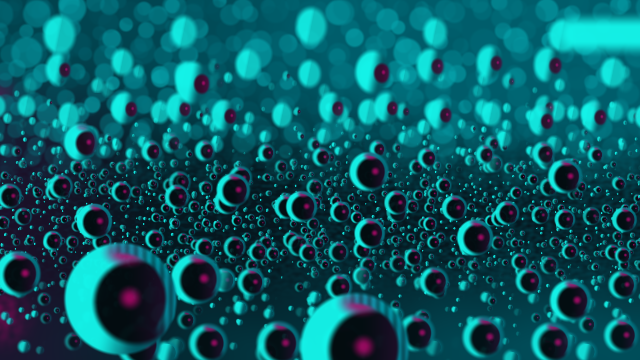
This texture is drawn by a Shadertoy shader. Its source:

```glsl
const vec3 INK = vec3(0.02, 0.09, 0.12);
const vec3 DEEP = vec3(0.0, 0.32, 0.37);
const vec3 TEAL = vec3(0.0, 0.56, 0.62);
const vec3 CYAN = vec3(0.08, 0.95, 0.91);
const vec3 PLUM = vec3(0.15, 0.05, 0.18);
const vec3 MAGENTA = vec3(0.66, 0.03, 0.40);
const float FOCUS_Y = 0.39;   // height of the sharp band
const float BLUR = 0.014;     // edge softness gained away from it
const int HEROES = 15;

// Large beads: centre and radius in canvas heights
const vec3 HERO[HEROES] = vec3[](
    vec3(1.035, 0.800, 0.052), vec3(0.535, 0.770, 0.052),
    vec3(0.225, 0.605, 0.049), vec3(1.025, 0.523, 0.054),
    vec3(1.570, 0.510, 0.047), vec3(0.648, 0.472, 0.046),
    vec3(0.838, 0.426, 0.043), vec3(0.262, 0.385, 0.049),
    vec3(1.027, 0.352, 0.042), vec3(1.320, 0.340, 0.050),
    vec3(0.050, 0.240, 0.062), vec3(0.545, 0.225, 0.070),
    vec3(1.585, 0.165, 0.057),
    vec3(0.335, 0.170, 0.155), vec3(0.985, 0.035, 0.150));

vec3 hash3(vec3 p) {
    p = fract(p * vec3(0.1031, 0.1030, 0.0973));
    p += dot(p, p.yxz + 33.33);
    return fract((p.xxy + p.yxx) * p.zyx);
}

float gradientDot(vec2 cell, vec2 offset) {
    float a = 6.2832 * hash3(vec3(cell, 7.0)).x;
    return dot(vec2(cos(a), sin(a)), offset);
}

float gradientNoise(vec2 p) {
    vec2 i = floor(p), f = fract(p), u = f * f * (3.0 - 2.0 * f);
    vec2 e = vec2(1.0, 0.0);
    return mix(mix(gradientDot(i, f), gradientDot(i + e, f - e), u.x),
               mix(gradientDot(i + e.yx, f - e.yx), gradientDot(i + 1.0, f - 1.0), u.x), u.y);
}

float disc(vec2 p, float r, float soft) {
    return 1.0 - smoothstep(r - soft, r + soft, length(p));
}

float defocus(float y) { return abs(y - FOCUS_Y); }

// A bead: lit left crescent, dark lens, magenta glints
void drawBead(inout vec3 col, vec2 p, float r, float y, float opacity, float lens) {
    float far = smoothstep(0.12, 0.32, y - FOCUS_Y);
    float near = smoothstep(0.06, 0.14, r);
    vec2 q = p / r * vec2(1.0 + 0.1 * far, 1.0 - 0.1 * far);
    float soft = clamp((BLUR * defocus(y) + 1.0 / iResolution.y) / r, 0.02, 0.4);
    float body = disc(q, 1.0, soft) * opacity;
    if (body <= 0.0) return;

    float side = 1.0 - smoothstep(-0.25, 0.55, q.x - 0.25 * q.y);
    vec3 shade = mix(mix(INK, TEAL, 0.55), CYAN, max(side, 0.75 * far * (1.0 - lens)));

    vec2 lensAt = vec2(mix(0.16 + 0.12 * near, 0.55, far), -0.06);
    vec2 l = (q - lensAt) / mix(0.80 - 0.05 * near, 0.46, far);
    vec3 inside = mix(INK * 0.5, PLUM, 0.8 * smoothstep(-0.3, 0.9, l.x));
    vec2 glint = l - vec2(0.20 - 0.35 * near, 0.10);
    inside = mix(inside, MAGENTA, 0.9 * disc(glint, 0.19, 0.16));
    inside = mix(inside, MAGENTA, 0.3 * far);
    shade = mix(shade, inside, lens * disc(l, 1.0, 0.06 + soft));

    // Upper cap and reflected light under the right rim
    vec2 cap = (q - vec2(0.10, 0.82)) * vec2(1.0, 1.6);
    shade = mix(shade, MAGENTA, lens * (1.0 - far) * 0.85 * disc(cap, 0.30, 0.20));
    float rim = smoothstep(0.76, 0.86, length(q)) * smoothstep(0.15, 0.7, q.x + q.y * 0.6);
    float ribs = 0.9 + 0.2 * near * sin(q.x * 40.0);
    shade = mix(shade, TEAL * ribs, 0.8 * rim * (1.0 - far));
    col = mix(col, shade, body);
}

// One jittered bead per cell: offset, radius, random value
vec4 scatter(vec2 uv, float cell, vec2 sizes, float seed) {
    vec2 g = uv / cell + seed * 0.37;
    g.x += hash3(vec3(floor(g.y), seed, 3.0)).x * 5.0;
    vec3 h = hash3(vec3(floor(g) + 50.0, seed * 11.0));
    float r = mix(sizes.x, sizes.y, h.z * h.z);
    vec2 centre = 0.5 + (h.xy - 0.5) * (1.0 - 2.3 * r);
    return vec4((fract(g) - centre) * cell, r * cell, fract(h.x * 17.0 + h.y * 29.0));
}

// An uneven row of beads that sinks towards the right
void beadRow(inout vec3 col, vec2 uv, float start, float gap, float y, float fall, float r) {
    float i = max(floor((uv.x - start) / gap + 0.5), 0.0);
    vec3 h = hash3(vec3(i, y * 90.0, r * 70.0)) - 0.5;
    vec2 c = vec2(start + i * gap, y) + h.xy * vec2(0.02, 0.04);
    c.y -= fall * c.x;
    float lens = mix(1.0, step(0.1, h.z), smoothstep(0.24, 0.28, c.y - FOCUS_Y));
    drawBead(col, uv - c, r * (1.0 + 0.4 * h.z), c.y, 0.9, lens * (1.0 - smoothstep(0.80, 0.88, y)));
}

vec3 background(vec2 uv) {
    float right = smoothstep(0.2, 1.7, uv.x);
    float light = smoothstep(0.42, 0.85, uv.y) * (0.75 + 0.3 * right);
    light += right * (0.2 + 1.2 * min(defocus(uv.y), 0.35));
    light += 0.28 * (1.0 - smoothstep(0.0, 0.35, uv.y));
    float sharp = 1.0 - smoothstep(0.05, 0.25, defocus(uv.y));
    light += 0.15 * gradientNoise(uv * 5.0) + 0.5 * sharp * gradientNoise(uv * vec2(60.0, 90.0));
    vec3 col = mix(INK, DEEP, clamp(light, 0.0, 1.2));
    float left = (1.0 - smoothstep(0.0, 0.5, uv.x)) * (1.0 - smoothstep(0.55, 0.85, uv.y));
    col = mix(col, PLUM, 0.65 * left);
    float grain = 0.7 + 0.9 * gradientNoise(uv * 45.0);
    col = mix(col, MAGENTA, 0.8 * grain * disc(uv - vec2(0.0, 0.12), 0.04, 0.08));
    return mix(col, MAGENTA, 0.4 * disc(uv - vec2(0.0, 0.74), 0.02, 0.06));
}

void mainImage(out vec4 fragColor, in vec2 fragCoord) {
    vec2 uv = fragCoord / iResolution.y;
    vec3 col = background(uv);

    // Overlapping distant light discs
    for (int i = 0; i < 4; i++) {
        vec4 b = scatter(uv, 0.07 + 0.012 * float(i), vec2(0.27, 0.42), float(i) + 1.0);
        float glow = disc(b.xy, b.z, 0.003 + 0.06 * b.z);
        vec3 tint = mix(DEEP, mix(TEAL, CYAN, 0.3 * b.w), b.w);
        col = mix(col, tint, glow * (0.25 + 0.4 * b.w) * smoothstep(0.45, 0.75, uv.y - b.y));
    }

    // Beads from fine spray to medium size
    for (int i = 0; i < 6; i++) {
        float k = float(i);
        vec4 b = scatter(uv, 0.023 * pow(1.33, k), vec2(0.10, 0.35), k + 20.0);
        float y = uv.y - b.y;
        float reach = 0.07 + 0.06 * k;
        float present = 1.0 - smoothstep(reach, reach + 0.10, defocus(y));
        present *= step(b.w, 0.52) * (0.65 + 0.7 * b.w);
        float blurred = smoothstep(0.12, 0.20, defocus(y));
        float lens = mix(1.0, step(b.w, 0.12), blurred) * smoothstep(0.004, 0.009, b.z);
        drawBead(col, b.xy, b.z, y, min(present, 0.95), lens);
    }

    // Rows from the far edge to the near one
    beadRow(col, uv, 0.16, 0.35, 0.91, 0.0, 0.042);
    beadRow(col, uv, 0.17, 0.17, 0.81, 0.0, 0.036);
    beadRow(col, uv, 0.197, 0.145, 0.70, 0.01, 0.033);
    beadRow(col, uv, 0.42, 0.155, 0.58, 0.01, 0.027);
    beadRow(col, uv, 0.02, 0.155, 0.475, 0.05, 0.032);
    beadRow(col, uv, 0.139, 0.145, 0.335, 0.03, 0.026);
    beadRow(col, uv, 0.69, 0.26, 0.20, 0.0, 0.043);
    beadRow(col, uv, 0.39, 0.19, 0.06, 0.0, 0.055);
    for (int i = 0; i < HEROES; i++)
        drawBead(col, uv - HERO[i].xy, HERO[i].z, HERO[i].y, 0.97, 1.0);

    // Soft bright streak at the upper right
    vec2 s = uv - vec2(1.60, 0.905);
    s.x -= clamp(s.x, 0.0, 0.3);
    col = mix(col, CYAN, 0.97 * disc(s, 0.042, 0.024));
    fragColor = vec4(clamp(col, 0.0, 1.0), 1.0);
}
```
